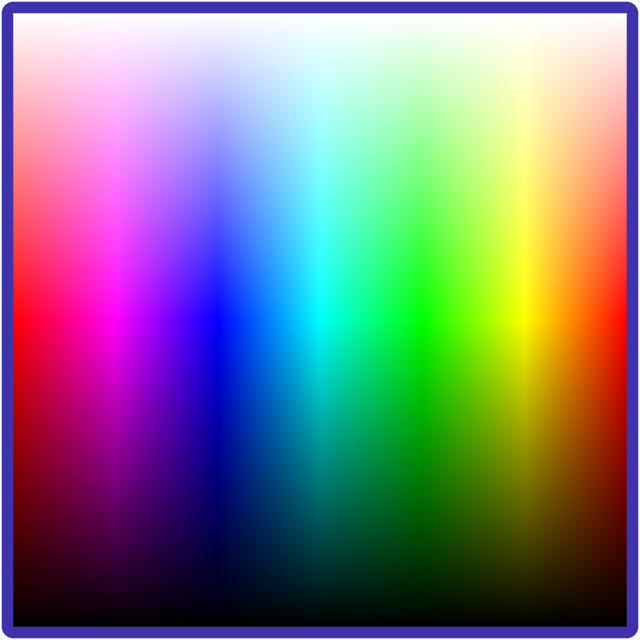
This background is drawn by a three.js fragment shader. Its source:

```glsl
// Full hue and lightness spectrum inside a rounded indigo frame.
#define FRAME_HALF 0.4974
#define FRAME_RADIUS 0.0185
#define FIELD_HALF 0.4792
#define EDGE_SOFTNESS 0.001
#define FRAME_COLOR vec3(0.243, 0.200, 0.670)
#define PAGE_COLOR vec3(1.0)

varying vec2 vUv;

// Signed distance to a centred square with rounded corners.
float roundedSquare(vec2 p, float halfSize, float radius) {
  vec2 q = abs(p) - halfSize + radius;
  return length(max(q, 0.0)) + min(max(q.x, q.y), 0.0) - radius;
}

// Smooth coverage of the inside of a shape.
float coverage(float dist) {
  return 1.0 - smoothstep(-EDGE_SOFTNESS, EDGE_SOFTNESS, dist);
}

// Fully saturated colour of a hue from 0 to 1.
vec3 pureHue(float hue) {
  vec3 wheel = mod(hue * 6.0 + vec3(0.0, 4.0, 2.0), 6.0);
  return clamp(abs(wheel - 3.0) - 1.0, 0.0, 1.0);
}

// Saturated HSL colour: black at 0, pure hue at 0.5, white at 1.
vec3 spectrum(float hue, float lightness) {
  float chroma = 1.0 - abs(2.0 * lightness - 1.0);
  return lightness + (pureHue(hue) - 0.5) * chroma;
}

void main() {
  vec2 p = vUv - 0.5;

  // Hue runs backwards from left to right, lightness rises upwards.
  vec2 field = clamp(p / (2.0 * FIELD_HALF) + 0.5, 0.0, 1.0);
  vec3 fieldColor = spectrum(1.0 - field.x, field.y);

  // Layers: page, frame, colour field.
  float frameMask = coverage(roundedSquare(p, FRAME_HALF, FRAME_RADIUS));
  float fieldMask = coverage(roundedSquare(p, FIELD_HALF, 0.0));
  vec3 color = mix(PAGE_COLOR, FRAME_COLOR, frameMask);
  color = mix(color, fieldColor, fieldMask);

  gl_FragColor = vec4(color, 1.0);
}
```
